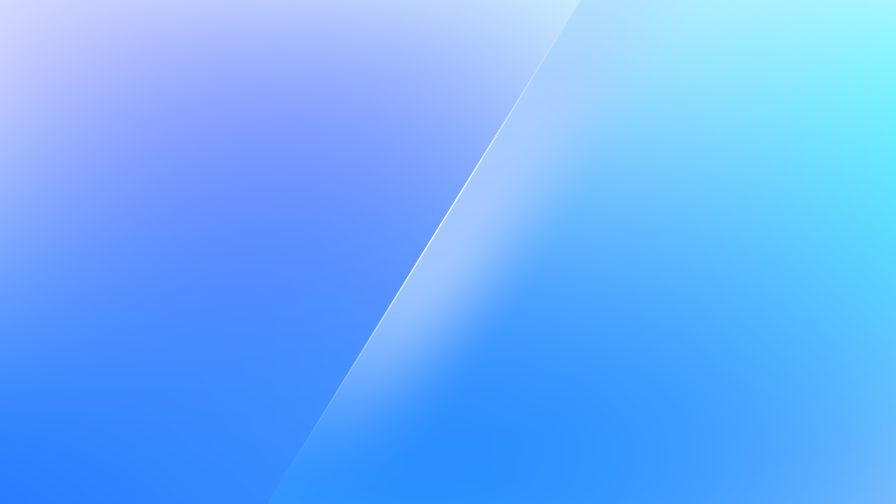
Reproduce this background procedurally as a Shadertoy shader.

```glsl
// Two soft blue gradient panels split by a glinting diagonal edge with a pale sheen.

// Vertical colour ramps: four stops each, bottom to top.
const mat4x3 LEFT_OUTER = mat4x3(0.15, 0.49, 0.99,  0.32, 0.58, 1.0,  0.62, 0.72, 1.0,  0.82, 0.85, 1.0);
const mat4x3 LEFT_MID   = mat4x3(0.21, 0.54, 1.00,  0.28, 0.55, 1.0,  0.45, 0.59, 1.0,  0.73, 0.80, 1.0);
const mat4x3 LEFT_INNER = mat4x3(0.24, 0.60, 1.00,  0.36, 0.64, 1.0,  0.57, 0.73, 1.0,  0.77, 0.89, 1.0);
const mat4x3 RIGHT_INNER = mat4x3(0.20, 0.59, 1.0,  0.28, 0.60, 1.0,  0.50, 0.72, 1.0,  0.84, 0.88, 1.0);
const mat4x3 RIGHT_MID   = mat4x3(0.20, 0.59, 1.0,  0.26, 0.62, 1.0,  0.48, 0.77, 1.0,  0.71, 0.91, 1.0);
const mat4x3 RIGHT_OUTER = mat4x3(0.45, 0.73, 1.0,  0.36, 0.78, 1.0,  0.40, 0.90, 1.0,  0.65, 0.96, 1.0);

// Horizontal span covered by each panel's three ramps.
const vec2 LEFT_SPAN = vec2(0.0, 0.6);
const vec2 RIGHT_SPAN = vec2(0.3, 1.0);

// Diagonal edge: x at the bottom and at the top.
const float EDGE_BOTTOM = 0.298;
const float EDGE_TOP = 0.648;

const vec3 SHEEN_COLOR = vec3(0.68, 0.80, 1.0);
const float SHEEN_WIDTH = 0.23;
const float SHEEN_STRENGTH = 0.85;

const vec3 GLINT_COLOR = vec3(0.95, 0.98, 1.0);
const float GLINT_HALF_WIDTH = 0.0016;
const float GLINT_CENTER = 0.56;
const float GLINT_SPREAD = 0.27;
const float GLINT_STRENGTH = 0.9;

// Cubic weights through four evenly spaced stops.
vec4 cubicWeights(float y) {
    float t = 3.0 * y;
    float a = t - 1.0, b = t - 2.0, c = t - 3.0;
    return vec4(-a * b * c / 6.0, t * b * c / 2.0, -t * a * c / 2.0, t * a * b / 6.0);
}

// Quadratic blend across three vertical ramps.
vec3 panelColor(mat4x3 first, mat4x3 middle, mat4x3 last, vec2 span, vec2 uv) {
    float t = 2.0 * (uv.x - span.x) / (span.y - span.x);
    vec3 w = vec3((t - 1.0) * (t - 2.0) / 2.0, t * (2.0 - t), t * (t - 1.0) / 2.0);
    vec4 stops = cubicWeights(uv.y);
    return w.x * (first * stops) + w.y * (middle * stops) + w.z * (last * stops);
}

// Signed distance to the diagonal in canvas heights, positive on the right.
float edgeDistance(vec2 uv, float aspect) {
    float slope = (EDGE_TOP - EDGE_BOTTOM) * aspect;
    return ((uv.x - EDGE_BOTTOM) * aspect - slope * uv.y) / sqrt(1.0 + slope * slope);
}

void mainImage(out vec4 fragColor, in vec2 fragCoord) {
    vec2 uv = fragCoord / iResolution.xy;
    float pixel = 1.0 / iResolution.y;
    float dist = edgeDistance(uv, iResolution.x / iResolution.y);

    // Panels
    vec3 left = panelColor(LEFT_OUTER, LEFT_MID, LEFT_INNER, LEFT_SPAN, uv);
    vec3 right = panelColor(RIGHT_INNER, RIGHT_MID, RIGHT_OUTER, RIGHT_SPAN, uv);

    // Sheen beside the edge, fading towards both ends
    float sheen = 1.0 - smoothstep(0.03, SHEEN_WIDTH, dist);
    sheen *= smoothstep(0.0, 0.5, uv.y) * (1.0 - 0.6 * smoothstep(0.75, 1.0, uv.y));
    right = mix(right, SHEEN_COLOR, SHEEN_STRENGTH * sheen);

    vec3 color = mix(left, right, smoothstep(-0.7 * pixel, 0.7 * pixel, dist));

    // Bright glint along the edge
    float along = (uv.y - GLINT_CENTER) / GLINT_SPREAD;
    float glint = 1.0 - smoothstep(GLINT_HALF_WIDTH - 0.5 * pixel, GLINT_HALF_WIDTH + 0.5 * pixel, abs(dist));
    color = mix(color, GLINT_COLOR, GLINT_STRENGTH * glint * exp(-along * along));

    fragColor = vec4(clamp(color, 0.0, 1.0), 1.0);
}
```
